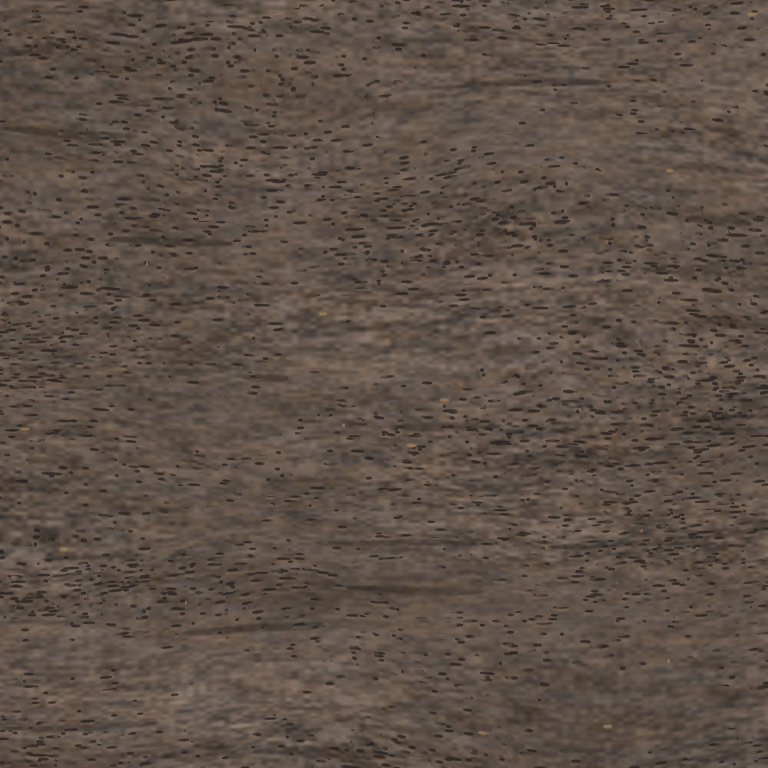
A WebGL 2 fragment shader for this texture:

```glsl
#version 300 es
precision highp float;

// Weathered brown wood with horizontal grain: stretched noise at several
// scales gives fibres and soft bands, over which hashed rows of short dark
// pores, pale lips and a few long streaks are laid along a gently bent grain.

uniform vec2 u_resolution;
out vec4 outColor;

const vec3 WOOD_TINT = vec3(1.0, 0.86, 0.76);
const vec3 PORE_COLOR = vec3(0.15, 0.125, 0.115);
const vec3 LIP_COLOR = vec3(0.52, 0.43, 0.36);
const vec3 FLECK_COLOR = vec3(0.68, 0.53, 0.36);
const float BASE_TONE = 0.375;
const float BAND_AMOUNT = 0.042;
const float STRAND_AMOUNT = 0.045;
const float FIBRE_AMOUNT = 0.062;
const float SPECK_AMOUNT = 0.060;
const float HUE_AMOUNT = 0.016;
const float BEND = 0.022;
const int PORE_LAYERS = 4;
const vec2 PORE_GRID = vec2(22.0, 95.0);
const vec2 STREAK_GRID = vec2(2.6, 17.0);

float hash(vec2 cell, float seed) {
  uvec3 q = uvec3(ivec3(vec3(cell, seed))) * uvec3(1597u, 3571u, 7919u);
  uint h = (q.x ^ (q.y << 8) ^ (q.z << 16)) * 2654435u + q.y;
  h = (h ^ (h >> 15)) * 2246823u + q.x;
  h = (h ^ (h >> 13)) * 3266489u + q.z;
  h ^= h >> 16;
  return float(h & 65535u) / 65535.0;
}

// Smooth value noise in -1..1
float noise(vec2 p, float seed) {
  vec2 i = floor(p);
  vec2 f = fract(p);
  f = f * f * (3.0 - 2.0 * f);
  float low = mix(hash(i, seed), hash(i + vec2(1, 0), seed), f.x);
  float high = mix(hash(i + vec2(0, 1), seed), hash(i + vec2(1, 1), seed), f.x);
  return 2.0 * mix(low, high, f.y) - 1.0;
}

// One tapered dash per grid cell, in rows shifted at random
float dashes(vec2 p, vec2 grid, float density, float thickness, float seed) {
  vec2 q = p * grid + vec2(0.0, hash(vec2(seed), 3.0));
  q.x += 9.0 * hash(vec2(floor(q.y), 0.0), seed);
  vec2 cell = floor(q);
  vec2 d = fract(q) - 0.5;
  d -= vec2(0.3, 0.4) * (vec2(hash(cell, seed + 1.0), hash(cell, seed + 2.0)) - 0.5);
  float halfLength = mix(0.08, 0.34, pow(hash(cell, seed + 3.0), 1.5));
  float along = clamp(1.0 - pow(abs(d.x) / halfLength, 2.0), 0.0, 1.0);
  float width = thickness * sqrt(along) + 0.0001;
  float body = 1.0 - smoothstep(0.3 * width, 1.4 * width, abs(d.y) / grid.y);
  float present = step(hash(cell, seed + 4.0), density);
  return body * present * smoothstep(0.0, 0.25, along);
}

void main() {
  vec2 uv = gl_FragCoord.xy / u_resolution;

  // Bend the grain
  vec2 p = uv;
  p.y += BEND * noise(uv * vec2(2.6, 5.0), 11.0);
  p.y += 0.004 * noise(uv * vec2(11.0, 22.0), 12.0);

  // Layers of grain, coarse to fine
  float band = 0.6 * noise(p * vec2(2.5, 9.0), 21.0) + 0.5 * noise(p * vec2(5.0, 24.0), 22.0);
  float strand = noise(p * vec2(13.0, 75.0), 23.0);
  float fibre = noise(p * vec2(42.0, 175.0), 24.0);
  float speck = noise(p * vec2(125.0, 225.0), 25.0);
  float roughness = 0.95 + 0.4 * noise(p * vec2(3.0, 10.0), 26.0);
  float tone = BASE_TONE + BAND_AMOUNT * band;
  tone += roughness * (STRAND_AMOUNT * strand + FIBRE_AMOUNT * fibre + SPECK_AMOUNT * speck);
  vec3 color = tone * WOOD_TINT;

  // Warm and cool drift
  float hue = noise(p * vec2(20.0, 80.0), 31.0) + 0.6 * noise(p * vec2(70.0, 150.0), 32.0);
  color += HUE_AMOUNT * hue * vec3(0.7, 0.0, -0.7);

  // Long soft dark streaks
  float streak = dashes(p, STREAK_GRID, 0.3, 0.006, 41.0);
  color *= 1.0 - streak * (0.24 + 0.16 * fibre);

  // Pores gathered in patches, each with a pale lip beneath
  float patchiness = noise(p * vec2(3.5, 13.0), 51.0);
  float density = 0.22 + 0.32 * patchiness;
  float broken = smoothstep(-0.75, 0.3, noise(p * vec2(110.0, 130.0), 52.0));
  float pores = 0.0;
  float lips = 0.0;
  for (int i = 0; i < PORE_LAYERS; i++) {
    float seed = 60.0 + 10.0 * float(i);
    vec2 grid = PORE_GRID * (1.0 + 0.22 * float(i));
    pores = max(pores, dashes(p, grid, density, 0.0021, seed));
    lips = max(lips, dashes(p + vec2(0.002, 0.0042), grid, density, 0.0022, seed));
  }
  color = mix(color, LIP_COLOR, 0.32 * lips * broken);
  color = mix(color, PORE_COLOR, 0.78 * pores * broken);

  // Rare tan flecks
  float fleck = dashes(p, vec2(50.0, 90.0), 0.004, 0.0025, 120.0);
  color = mix(color, FLECK_COLOR, 0.6 * fleck);

  outColor = vec4(clamp(color, 0.0, 1.0), 1.0);
}
```
